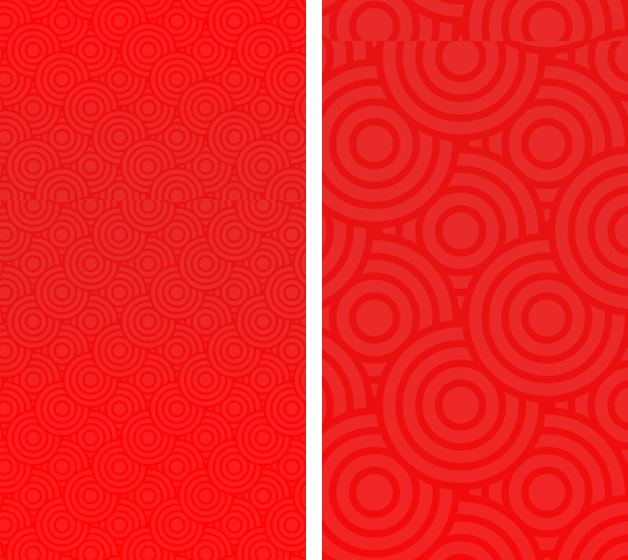
Left, the full canvas; right, a detail of the centre.
A WebGL 2 fragment shader for this pattern:

```glsl
#version 300 es
precision highp float;
// Overlapping concentric red discs in woven diagonal chains, mirrored at a seam.

uniform vec2 u_resolution;
out vec4 fragColor;

// Lengths are fractions of the canvas height.
const vec2 STEP = vec2(0.0513, 0.05187);       // half column, row
const vec2 FIRST_DISC = vec2(0.0595, 0.0090);  // offset from left edge and seam
const float SEAM_Y = 0.642;
const float RING_GAP = 0.0118;
const float RING_SHIFT = 0.0013;
const float RING_HALF_WIDTH = 0.0022;
const float RING_COUNT = 4.0;

const vec3 FACE_BRIGHT = vec3(0.990, 0.115, 0.115);
const vec3 FACE_DULL = vec3(0.915, 0.165, 0.165);
const vec3 LINE_BRIGHT = vec3(1.000, 0.015, 0.015);
const vec3 LINE_DULL = vec3(0.910, 0.070, 0.070);

// Upper chains stack toward the seam, lower chains stack away from it.
float stackOrder(vec2 cell) {
    bool upperChain = mod(cell.x + cell.y, 4.0) < 1.0;
    return upperChain ? 200.0 - cell.y : cell.y;
}

// Returns line amount in x and disc coverage in y.
vec2 ringedDisc(vec2 p, float soft) {
    float r = length(p);
    float ring = clamp(round((r - RING_SHIFT) / RING_GAP), 1.0, RING_COUNT);
    float toLine = abs(r - RING_SHIFT - ring * RING_GAP) - RING_HALF_WIDTH;
    float rim = RING_SHIFT + RING_COUNT * RING_GAP + RING_HALF_WIDTH;
    float line = 1.0 - smoothstep(-soft, soft, toLine);
    float cover = 1.0 - smoothstep(-soft, soft, r - rim);
    // Keep the rim solid while coverage fades.
    return vec2(r > rim - RING_HALF_WIDTH ? 1.0 : line, cover);
}

float addDisc(float below, vec2 p, vec2 cell, float soft) {
    vec2 disc = ringedDisc(p - cell * STEP, soft);
    return mix(below, disc.x, disc.y);
}

// Only two lattice points, opposite corners of a cell, can reach a point.
float discLines(vec2 p, float soft) {
    vec2 corner = floor(p / STEP);
    float odd = mod(corner.x + corner.y, 2.0);
    vec2 lower = corner + vec2(odd, 0.0);
    vec2 upper = corner + vec2(1.0 - odd, 1.0);
    bool swapped = stackOrder(lower) > stackOrder(upper);
    vec2 back = swapped ? upper : lower;
    vec2 front = swapped ? lower : upper;
    float lines = addDisc(1.0, p, back, soft);
    return addDisc(lines, p, front, soft);
}

// Broad dull band across the middle, fading to bright at both ends.
float dullness(float y) {
    float above = smoothstep(1.02, 0.66, y);
    float below = smoothstep(0.16, 0.54, y);
    return above * below;
}

void main() {
    vec2 uv = gl_FragCoord.xy / u_resolution.y;
    float soft = 0.9 / u_resolution.y;

    // Mirror about the seam and slide the upper part by half a column.
    float fromSeam = uv.y - SEAM_Y;
    float isUpper = step(0.0, fromSeam);
    vec2 p = vec2(uv.x - isUpper * STEP.x, abs(fromSeam)) - FIRST_DISC;

    float dull = dullness(uv.y);
    vec3 face = mix(FACE_BRIGHT, FACE_DULL, dull);
    vec3 line = mix(LINE_BRIGHT, LINE_DULL, dull);
    fragColor = vec4(mix(face, line, discLines(p, soft)), 1.0);
}
```
